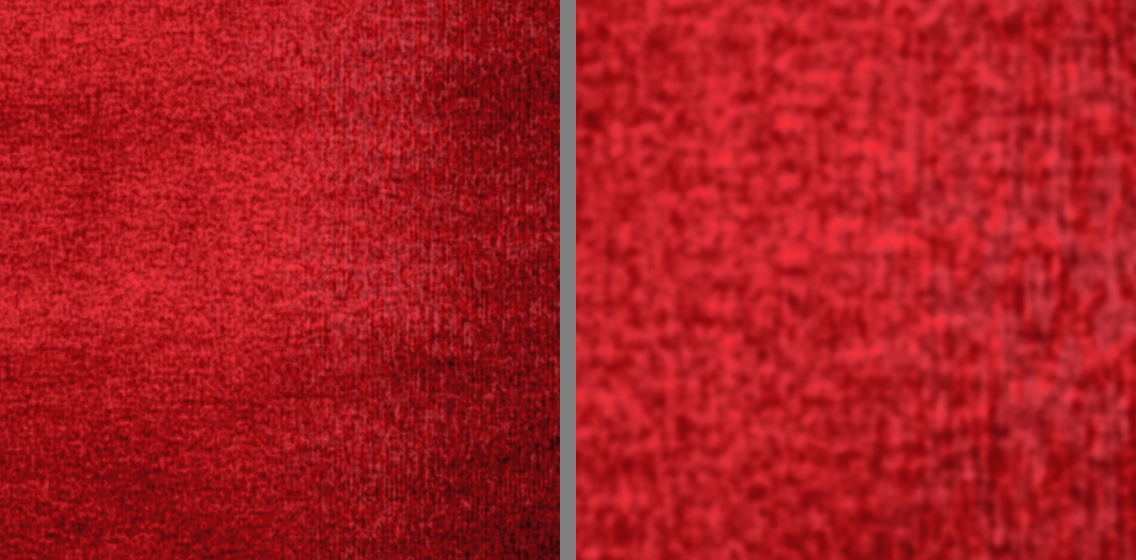
Left, the full canvas; right, a detail of the centre.
Reproduce this texture procedurally as a Shadertoy shader.

```glsl
// Worn red velvet cloth with a fine crossed weave and soft uneven light.

float hash(vec2 p) {
    vec3 q = fract(vec3(p.xyx) * 0.1031);
    q += dot(q, q.yzx + 33.33);
    return fract((q.x + q.y) * q.z);
}

// Slope of a randomly turned ramp at one lattice corner
float ramp(vec2 cell, vec2 offset) {
    float angle = 6.2832 * hash(cell);
    return dot(vec2(cos(angle), sin(angle)), offset);
}

// Gradient noise, centred on zero
float noise(vec2 p) {
    vec2 cell = floor(p), f = fract(p);
    vec2 s = f * f * f * (f * (f * 6.0 - 15.0) + 10.0);
    vec2 x = vec2(1, 0), y = vec2(0, 1);
    float low = mix(ramp(cell, f), ramp(cell + x, f - x), s.x);
    float high = mix(ramp(cell + y, f - y), ramp(cell + 1.0, f - 1.0), s.x);
    return mix(low, high, s.y);
}

float fbm(vec2 p) {
    float sum = 0.0, amplitude = 0.5;
    for (int i = 0; i < 4; i++) {
        sum += amplitude * noise(p);
        p = p * 2.03 + 17.3;
        amplitude *= 0.55;
    }
    return sum;
}

float glow(vec2 uv, vec2 centre, vec2 radius) {
    vec2 d = (uv - centre) / radius;
    return exp(-dot(d, d));
}

// Broad sheen: bright left and centre, dark right and bottom
float sheen(vec2 uv) {
    float light = 0.672;
    light += 0.09 * glow(uv, vec2(0.42, 0.59), vec2(0.30, 0.20));
    light += 0.09 * glow(uv, vec2(0.08, 0.43), vec2(0.28, 0.06));
    light += 0.07 * glow(uv, vec2(0.32, 0.98), vec2(0.35, 0.14));
    light -= 0.08 * glow(uv, vec2(0.34, 0.62), vec2(0.03, 0.08));
    light -= 0.07 * glow(uv, vec2(0.16, 0.66), vec2(0.05, 0.12));
    light -= 0.08 * glow(uv, vec2(0.80, 0.33), vec2(0.22, 0.07));
    light -= 0.08 * glow(uv, vec2(0.92, 0.83), vec2(0.12, 0.10));
    light -= 0.17 * smoothstep(0.6, 1.08, uv.x);
    light -= 0.15 * (1.0 - smoothstep(-0.05, 0.45, uv.y));
    light += 0.15 * fbm(uv * vec2(3.0, 7.0) + 5.0);
    light += 0.14 * fbm(uv * vec2(6.0, 26.0) + 41.0);
    return light;
}

// Pile grains crossed by broken threads; ribs show more at the right
float weave(vec2 uv, float ribbed) {
    vec2 p = uv + 0.003 * vec2(noise(uv * 14.0), noise(uv * 14.0 + 60.0));
    float grain = 0.10 * noise(p * vec2(44.0, 58.0) + 31.0);
    grain += 0.21 * noise(p * vec2(112.0, 104.0));
    grain += 0.09 * noise(p * vec2(170.0, 160.0) + 9.0);
    float warp = noise(p * vec2(116.0, 36.0) + 23.0);
    float weft = noise(p * vec2(32.0, 108.0) + 71.0);
    float rib = cos(6.2832 * 118.0 * p.x) * (0.6 + noise(uv * vec2(22.0, 12.0)));
    return grain + mix(0.09, 0.17, ribbed) * warp
        + mix(0.14, 0.08, ribbed) * weft + mix(0.01, 0.04, ribbed) * rib;
}

// Deep crimson rising to a lighter, slightly pink red
vec3 velvet(float tone, float pale) {
    float red = clamp(tone, 0.2, 0.97);
    float green = 0.04 * smoothstep(0.1, 0.4, red);
    green += 0.13 * smoothstep(0.55, 0.9, red);
    green += 0.075 * pale * smoothstep(0.46, 0.63, red);
    return vec3(red, green, green * 1.15 + 0.01);
}

void mainImage(out vec4 fragColor, in vec2 fragCoord) {
    vec2 uv = fragCoord / iResolution.xy;
    float ribbed = smoothstep(0.35, 0.85, uv.x + 0.4 * fbm(uv * 4.0));
    float tone = sheen(uv) + weave(uv, ribbed);

    // Long faint creases along the weft
    float crease = noise(vec2(uv.x * 4.0, (uv.y - 0.03 * uv.x) * 60.0));
    tone -= 0.05 * smoothstep(0.3, 0.6, crease);

    // Dusty threads and rare pale flecks
    float dust = noise(uv * vec2(70.0, 30.0) + 13.0);
    float pale = smoothstep(-0.2, 0.15, dust) * mix(0.15, 1.0, ribbed);
    float fleck = smoothstep(0.58, 0.72, noise(uv * vec2(120.0, 80.0) + 90.0));
    vec3 color = velvet(tone, pale);
    color = mix(color, vec3(0.9, 0.42, 0.38), 0.4 * fleck);
    fragColor = vec4(color, 1.0);
}
```
